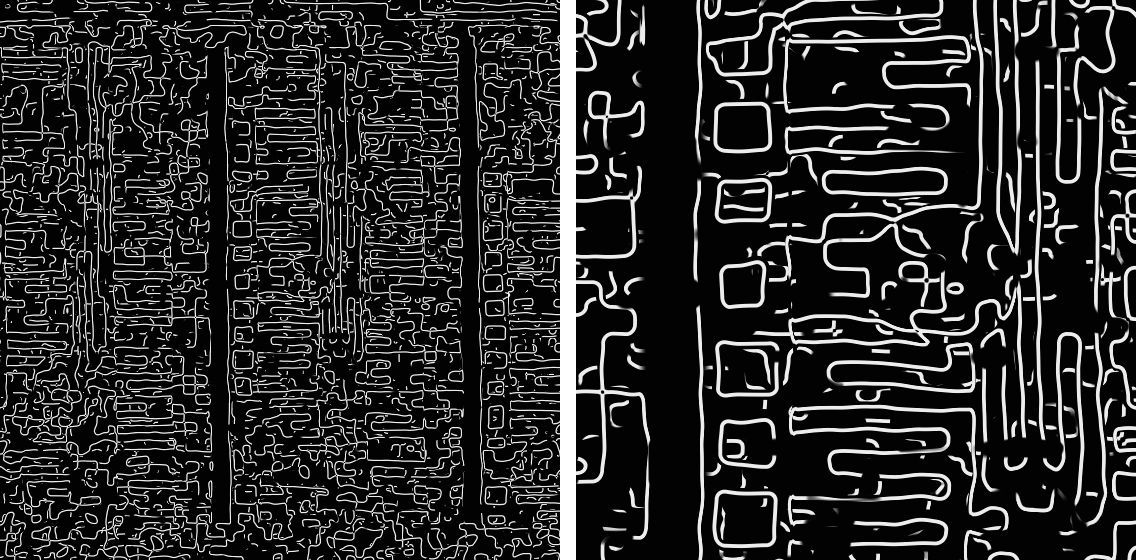
Left, the full canvas; right, a detail of the centre.
Reproduce this texture procedurally as a WebGL 2 fragment shader.

```glsl
#version 300 es
precision highp float;
// Thin pale outlines on black: columns of rungs, boxes and posts between dark gutters.
// Block noise with steep steps fills each zone of a signed field; its zero contours
// are drawn as lines, broken where the field is weak, with short dashes in between.

uniform vec2 u_resolution;
out vec4 fragColor;

const vec3 BACKGROUND = vec3(0.008);
const vec3 INK = vec3(0.93);
const float LINE_WIDTH = 0.0023;
const float EDGE_SOFT = 0.006;      // half width of every step in the field
const float COLUMN_PERIOD = 0.449;
const float COLUMN_START = 0.391;
const float COLUMN_LEAN = 0.012;
const float BOX_PITCH = 0.047;
const vec2 RUNG_CELL = vec2(0.036, 0.0138);
const vec2 POST_CELL = vec2(0.0118, 0.085);
const vec2 BLOCK_CELL = vec2(0.021, 0.017);
const vec2 WILD_CELL = vec2(0.0165, 0.0155);
const float RUNG_ORDER = 0.86;      // chance that a cell keeps the alternation
const float POST_ORDER = 0.76;
const float GAP_LEVEL = -0.62;      // lines vanish where gap noise is lower

float hash(vec2 cell, uint seed) {
    uvec2 k = uvec2(ivec2(cell) + 8192);
    uint h = k.x * 1597334677u ^ k.y * 3812015801u ^ seed * 2654435769u;
    h = (h ^ (h >> 15)) * 2246822519u;
    h = (h ^ (h >> 13)) * 3266489917u;
    return float((h ^ (h >> 16)) >> 8) / 16777216.0;
}

// Smooth value noise from -1 to 1.
float noise(vec2 p, uint seed) {
    vec2 i = floor(p), t = fract(p);
    t = t * t * (3.0 - 2.0 * t);
    float low = mix(hash(i, seed), hash(i + vec2(1, 0), seed), t.x);
    float high = mix(hash(i + vec2(0, 1), seed), hash(i + vec2(1, 1), seed), t.x);
    return mix(low, high, t.y) * 2.0 - 1.0;
}

// Signed value of one block, alternating along the axis with the chance "order".
float blockValue(vec2 id, vec2 axis, float order, uint seed) {
    float parity = mod(dot(id, axis), 2.0) * 2.0 - 1.0;
    float keep = hash(id, seed) < order ? 1.0 : -1.0;
    return parity * keep * (0.55 + 0.45 * hash(id, seed + 50u));
}

// Blocks joined by steep steps, so that contours run along the cell borders.
float blocks(vec2 p, vec2 cell, vec2 axis, float order, uint seed) {
    vec2 q = p / cell, i = floor(q);
    vec2 soft = min(vec2(0.42), EDGE_SOFT / cell);
    vec2 t = smoothstep(0.5 - soft, 0.5 + soft, q - i);
    float low = mix(blockValue(i, axis, order, seed),
                    blockValue(i + vec2(1, 0), axis, order, seed), t.x);
    float high = mix(blockValue(i + vec2(0, 1), axis, order, seed),
                     blockValue(i + vec2(1, 1), axis, order, seed), t.x);
    return mix(low, high, t.y);
}

float band(float x, float from, float to) {
    return smoothstep(from - 0.003, from + 0.003, x) * (1.0 - smoothstep(to - 0.003, to + 0.003, x));
}

// One rounded box per row, negative inside.
float boxes(vec2 p, float column) {
    float row = floor(p.y / BOX_PITCH);
    vec2 id = vec2(column, row);
    vec2 size = vec2(0.012 + 0.007 * hash(id, 1u), 0.011 + 0.006 * hash(id, 2u));
    vec2 d = abs(vec2(p.x - 0.042, (fract(p.y / BOX_PITCH) - 0.5) * BOX_PITCH)) - size + 0.005;
    float dist = length(max(d, 0.0)) + min(max(d.x, d.y), 0.0) - 0.005;
    return clamp(dist / EDGE_SOFT, -1.0, 1.0);
}

float field(vec2 p) {
    vec2 w = p + 0.0025 * vec2(noise(p * 18.0, 3u), noise(p * 18.0, 4u))
               + 0.0014 * vec2(noise(p * 65.0, 5u), noise(p * 65.0, 6u));
    float x = w.x + COLUMN_LEAN * (p.y - 0.5) - COLUMN_START;
    float column = floor(x / COLUMN_PERIOD);
    float u = x - column * COLUMN_PERIOD;
    vec2 q = vec2(u + column * 3.0, w.y + 0.006 * noise(vec2(column * 7.0, p.y * 13.0), 7u));

    // Zones of one column, starting from its gutter.
    float rungs = blocks(q, RUNG_CELL, vec2(0, 1), RUNG_ORDER, 8u);
    float posts = blocks(q, POST_CELL, vec2(1, 0), POST_ORDER, 9u);
    float f = mix(-0.8, boxes(vec2(u, q.y), column), band(u, 0.016, 0.069));
    f = mix(f, rungs, band(u, 0.069, 0.365));
    f = mix(f, posts, band(u, 0.176, 0.262));
    f = mix(f, blocks(q, BLOCK_CELL, vec2(0, 1), 0.6, 10u), band(u, 0.365, 0.432));

    // Disorder in patches, low on the posts and along the top and bottom.
    vec2 curl = vec2(noise(p * 48.0, 11u), noise(p * 48.0, 12u));
    float wild = blocks(w + 0.006 * curl, WILD_CELL, vec2(1, 1), 0.5, 13u);
    float mess = smoothstep(0.28, 0.42, noise(p * vec2(9.0, 12.0), 14u));
    mess = max(mess, band(u, 0.176, 0.262) * (1.0 - smoothstep(0.32, 0.42, p.y)));
    mess *= band(u, 0.02, 0.43);
    float ends = smoothstep(0.91, 0.92, p.y) + 1.0 - smoothstep(0.06, 0.07, p.y);
    f = mix(f, wild, max(mess, ends));
    float beams = blocks(w, vec2(0.06, 0.0145), vec2(0, 1), 0.82, 15u);
    return mix(f, beams, smoothstep(0.95, 0.958, p.y));
}

float dashField(vec2 p) {
    return noise(p * vec2(75.0, 95.0), 16u);
}

// Coverage of the zero contour for a value and its gradient.
float contour(float value, vec2 slope, float pixel) {
    float dist = abs(value) / max(length(slope), 1.0);
    return clamp((0.5 * LINE_WIDTH - dist) / pixel + 0.5, 0.0, 1.0);
}

void main() {
    float pixel = 1.0 / u_resolution.y;
    vec2 p = gl_FragCoord.xy * pixel;
    vec2 e = vec2(0.0006, 0.0);
    float f = field(p), g = dashField(p);
    vec2 slope = vec2(field(p + e.xy) - f, field(p + e.yx) - f) / e.x;
    vec2 dashSlope = vec2(dashField(p + e.xy) - g, dashField(p + e.yx) - g) / e.x;

    float gaps = smoothstep(GAP_LEVEL - 0.06, GAP_LEVEL + 0.06, noise(p * 55.0, 17u));
    float outline = contour(f, slope, pixel) * smoothstep(30.0, 70.0, length(slope)) * gaps;

    // Dashes stay on the plateaus, clear of outlines and gutters.
    float u = mod(p.x + COLUMN_LEAN * (p.y - 0.5) - COLUMN_START, COLUMN_PERIOD);
    float room = smoothstep(0.5, 0.6, abs(f)) * band(u, 0.02, 0.43);
    float pieces = smoothstep(0.08, 0.16, noise(p * 70.0, 18u));
    float dash = contour(g, dashSlope, pixel) * smoothstep(25.0, 45.0, length(dashSlope)) * room * pieces;

    fragColor = vec4(mix(BACKGROUND, INK, max(outline, dash)), 1.0);
}
```
